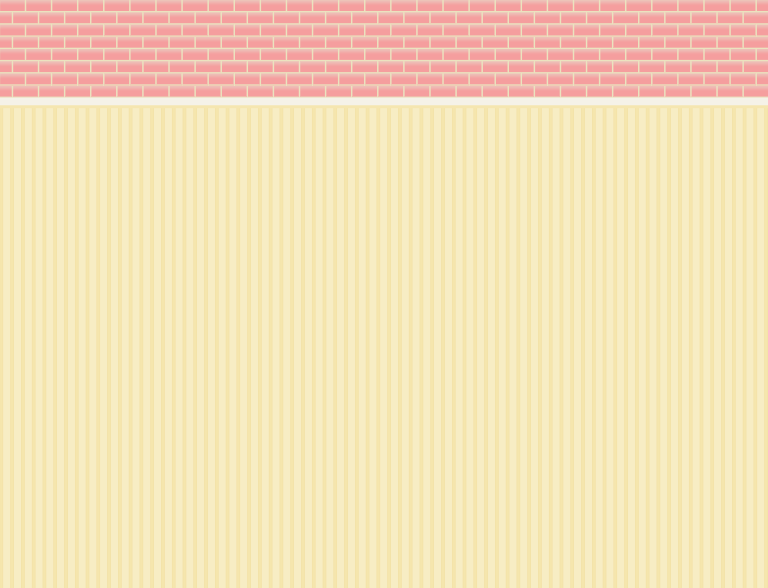
This background is drawn by a Shadertoy shader. Its source:

```glsl
// A pink brick frieze above a pale moulding and cream wallpaper with narrow
// gold stripes. Repeated distances give the joints and stripes, and each
// edge is softened by the size of one pixel in its own repeat units.

// Coverage of a bar, from the distance to its centre line.
float bar(float dist, float halfWidth, float pixel) {
    return clamp((halfWidth - dist) / pixel + 0.5, 0.0, 1.0);
}

// Distance to the nearest line of a unit repeat.
float repeatDist(float x, float centre) {
    return abs(fract(x - centre + 0.5) - 0.5);
}

vec3 brickColor(float x, float depth, vec2 pixel) {
    vec2 count = vec2(29.43, 48.1);
    vec2 cell = vec2(x, depth) * count;
    vec2 soft = pixel * count;
    float row = floor(cell.y);
    float fall = fract(cell.y);

    // Pale upper bevel fading into the brick face.
    vec3 face = mix(vec3(0.93, 0.75, 0.72), vec3(0.96, 0.62, 0.62),
                    smoothstep(0.0, 0.5, fall));

    // Alternate rows shift by half a brick.
    float shift = 0.977 - 0.5 * mod(row, 2.0);
    float upright = bar(repeatDist(cell.x, shift), 0.028, soft.x);
    float level = bar(repeatDist(cell.y, 0.955), 0.055, soft.y);
    return mix(face, vec3(0.92, 0.89, 0.75), max(upright, level));
}

vec3 wallpaperColor(float x, float pixel) {
    float stripes = 71.3;
    float dist = repeatDist(x * stripes, 0.125);
    float soft = pixel * stripes;
    vec3 color = mix(vec3(0.97, 0.93, 0.77), vec3(0.96, 0.90, 0.68),
                     bar(dist, 0.165, soft));
    // Fine darker rims on each stripe.
    float rim = bar(abs(dist - 0.14), 0.025, soft);
    return mix(color, vec3(0.94, 0.86, 0.61), 0.5 * rim);
}

void mainImage(out vec4 fragColor, in vec2 fragCoord) {
    vec2 pixel = 1.0 / iResolution.xy;
    float x = fragCoord.x * pixel.x;
    float depth = 1.0 - fragCoord.y * pixel.y;

    vec3 color = wallpaperColor(x, pixel.x);

    // Gold lip, moulding and bricks, stacked from below.
    color = mix(color, vec3(0.96, 0.90, 0.69), bar(depth, 0.184, pixel.y));
    color = mix(color, vec3(0.96, 0.95, 0.91), bar(depth, 0.179, pixel.y));
    color = mix(color, brickColor(x, depth, pixel), bar(depth, 0.166, pixel.y));

    fragColor = vec4(color, 1.0);
}
```
